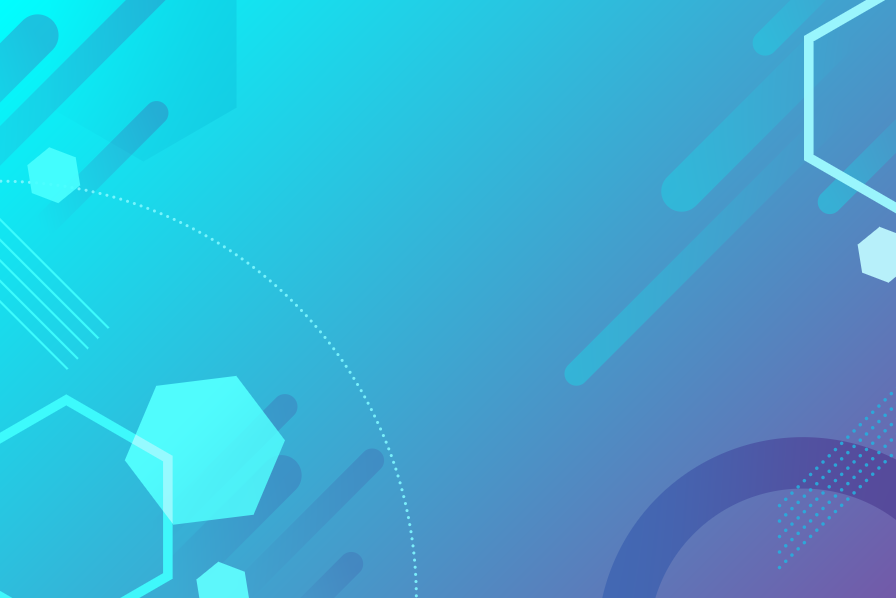
Write a WebGL 2 fragment shader that draws this background.

```glsl
#version 300 es
precision highp float;
// Abstract cyan-to-violet backdrop with slanted fading bars, hexagons, a ring and dots.
// Shapes are distance functions in units of the canvas height, origin lower left,
// blended back to front over a diagonal gradient.
uniform vec2 u_resolution;
out vec4 fragColor;

const vec2 SLANT = vec2(0.70711);
const vec3 AQUA = vec3(0.25, 1.0, 1.0);
const vec3 ICE = vec3(0.62, 0.98, 1.0);

// Antialiased coverage of a signed distance
float cover(float d) {
    return clamp(0.5 - d * u_resolution.y, 0.0, 1.0);
}

// Hexagon with upright sides, turned by an angle
float hexagon(vec2 p, float apothem, float turn) {
    float c = cos(turn), s = sin(turn);
    vec2 q = abs(mat2(c, -s, s, c) * p);
    return max(q.x, dot(q, vec2(0.5, 0.86603))) - apothem;
}

// Slanted bar with a round cap, fading out along its length
// bar = cap centre, radius, fade length
float fadingBar(vec2 p, vec4 bar, vec2 axis) {
    vec2 q = p - bar.xy;
    float along = max(dot(q, axis), 0.0);
    return cover(length(q - axis * along) - bar.z) * clamp(1.0 - along / bar.w, 0.0, 1.0);
}

void main() {
    vec2 p = gl_FragCoord.xy / u_resolution.y;
    p.x *= 1.5 * u_resolution.y / u_resolution.x;

    // Diagonal gradient
    float t = clamp((p.x + 1.0 - p.y) / 2.5, 0.0, 1.0);
    vec3 col = mix(vec3(0.0, 1.0, 1.0), vec3(0.45, 0.35, 0.66), t);

    // Large faint hexagon, stronger to the right
    float faint = cover(hexagon(p - vec2(0.240, 0.910), 0.156, 0.0));
    col = mix(col, vec3(0.05, 0.75, 0.86), faint * smoothstep(0.0, 0.45, p.x) * 0.45);

    // Dark bars fading toward the lower left
    vec4 darkBars[7] = vec4[7](
        vec4(0.063, 0.941, 0.035, 0.35), vec4(0.293, 1.049, 0.0235, 0.70),
        vec4(0.262, 0.811, 0.020, 0.27), vec4(0.477, 0.320, 0.021, 0.30),
        vec4(0.471, 0.205, 0.034, 0.26), vec4(0.623, 0.230, 0.020, 0.31),
        vec4(0.588, 0.057, 0.020, 0.14));
    for (int i = 0; i < 7; i++)
        col = mix(col, vec3(0.25, 0.42, 0.70), 0.38 * fadingBar(p, darkBars[i], -SLANT));

    // Light bars fading toward the upper right
    vec4 lightBars[4] = vec4[4](
        vec4(1.281, 0.928, 0.021, 0.17), vec4(1.141, 0.680, 0.034, 0.38),
        vec4(0.965, 0.375, 0.020, 0.62), vec4(1.389, 0.662, 0.020, 0.24));
    for (int i = 0; i < 4; i++)
        col = mix(col, vec3(0.15, 0.78, 0.88), 0.6 * fadingBar(p, lightBars[i], SLANT));

    // Ring at the lower right
    float ring = abs(length(p - vec2(1.344, -0.075)) - 0.301) - 0.043;
    vec3 ringColor = mix(vec3(0.25, 0.40, 0.70), vec3(0.33, 0.28, 0.60), smoothstep(1.0, 1.5, p.x));
    col = mix(col, ringColor, 0.9 * cover(ring));

    // Sheared grid of dots over the ring
    float column = max(round((p.x - 1.305) / 0.0104), 0.0);
    float row = clamp(round((p.y - p.x + 1.254) / 0.0259), 0.0, 4.0);
    vec2 dotCentre = vec2(1.305 + column * 0.0104, 0.0);
    dotCentre.y = dotCentre.x - 1.254 + row * 0.0259;
    col = mix(col, vec3(0.15, 0.68, 0.87), 0.9 * cover(length(p - dotCentre) - 0.0029));

    // Dotted arc around the lower left corner
    float dotAngle = (round(atan(p.y, p.x) * 58.2 - 0.3) + 0.3) / 58.2;
    vec2 arcDot = 0.697 * vec2(cos(dotAngle), sin(dotAngle));
    col = mix(col, vec3(0.5, 0.97, 1.0), 0.9 * cover(length(p - arcDot) - 0.0025));

    // Five parallel lines at the left edge
    float across = p.x + p.y - 0.496;
    float lineIndex = clamp(round(across / 0.0343), 0.0, 4.0);
    float line = abs(across - lineIndex * 0.0343) * SLANT.x - 0.0018;
    col = mix(col, AQUA, 0.9 * cover(max(line, (p.x - p.y + 0.2695) * SLANT.x)));

    // Filled hexagons, paler toward the right
    float big = cover(hexagon(p - vec2(0.343, 0.247), 0.117, -0.40));
    col = mix(col, vec3(0.32, 1.0, 1.0), big * mix(0.95, 0.82, smoothstep(0.25, 0.45, p.x - p.y + 0.25)));
    vec2 smallCentres[3] = vec2[3](vec2(0.090, 0.707), vec2(0.373, 0.014), vec2(1.480, 0.574));
    for (int i = 0; i < 3; i++) {
        float small = cover(hexagon(p - smallCentres[i], 0.041, 0.16));
        col = mix(col, mix(AQUA, vec3(0.75, 0.98, 1.0), smallCentres[i].x / 1.48), 0.92 * small);
    }

    // Outlined hexagons, whiter where one crosses the filled hexagon
    float leftFrame = cover(abs(hexagon(p - vec2(0.111, 0.135), 0.170, 0.0)) - 0.008);
    float rightFrame = cover(abs(hexagon(p - vec2(1.526, 0.836), 0.172, 0.0)) - 0.008);
    col = mix(col, mix(AQUA, ICE, big), 0.9 * leftFrame);
    col = mix(col, ICE, 0.95 * rightFrame);

    fragColor = vec4(col, 1.0);
}
```
